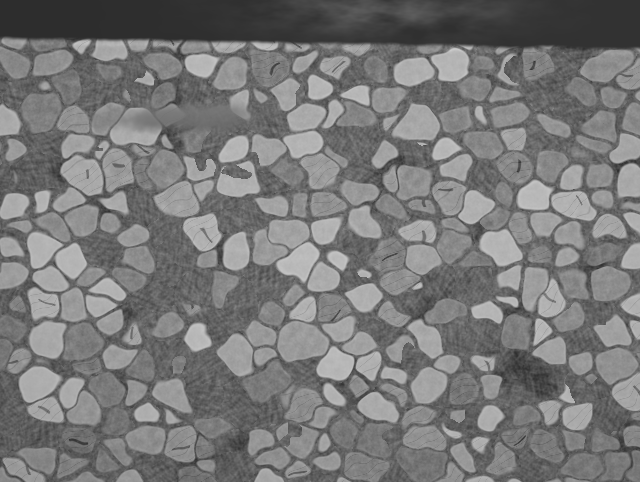
This texture is drawn by a Shadertoy shader. Its source:

```glsl
// Grey micrograph of a polished metal section: pale grains in a dark etched matrix below a black mount.

struct Grain {
    vec2 id;      // random pair of the grain
    vec2 local;   // position relative to the grain seed
    float edge;   // rounded distance to the border, in cells
};

vec2 hash2(vec2 c) {
    vec3 q = fract(c.xyx * vec3(0.1031, 0.1030, 0.0973));
    q += dot(q, q.yzx + 33.33);
    return fract((q.xx + q.yz) * q.zy);
}

float corner(vec2 cell, vec2 f, vec2 o) {
    return dot(hash2(cell + o + 200.0) * 2.0 - 1.0, f - o);
}

float gradientNoise(vec2 p) {
    vec2 cell = floor(p), f = p - cell;
    vec2 u = f * f * f * (f * (f * 6.0 - 15.0) + 10.0);
    return mix(mix(corner(cell, f, vec2(0, 0)), corner(cell, f, vec2(1, 0)), u.x),
               mix(corner(cell, f, vec2(0, 1)), corner(cell, f, vec2(1, 1)), u.x), u.y);
}

float fbm(vec2 p) {
    float sum = 0.0, amp = 1.0;
    for (int i = 0; i < 4; i++) {
        sum += amp * gradientNoise(p);
        p = mat2(1.6, 1.2, -1.2, 1.6) * p + 7.3;
        amp *= 0.55;
    }
    return sum;
}

vec2 rotate(vec2 p, float a) {
    return vec2(cos(a) * p.x + sin(a) * p.y, cos(a) * p.y - sin(a) * p.x);
}

// Seed offset in xy, weighted squared distance in z
vec3 seed(vec2 cell, vec2 p) {
    vec2 r = cell + 0.08 + 0.84 * hash2(cell + 40.0) - p;
    float weight = hash2(cell + 90.0).x;
    return vec3(r, dot(r, r) - 0.42 * weight * weight);
}

// Weighted Voronoi cells give grains of mixed size with straight facets
Grain findGrain(vec2 p) {
    vec2 base = floor(p), home = base;
    vec3 best = vec3(0.0, 0.0, 99.0);
    for (int k = 0; k < 25; k++) {
        vec2 cell = base + vec2(k % 5 - 2, k / 5 - 2);
        vec3 s = seed(cell, p);
        if (s.z < best.z) { best = s; home = cell; }
    }
    float sum = 0.0;
    for (int k = 0; k < 25; k++) {
        vec2 cell = base + vec2(k % 5 - 2, k / 5 - 2);
        if (cell == home) continue;
        vec3 s = seed(cell, p);
        float d = (s.z - best.z) / (2.0 * length(s.xy - best.xy) + 0.001);
        sum += exp2(-20.0 * d);
    }
    return Grain(hash2(home + 140.0), -best.xy, -log2(sum + 1e-6) / 20.0);
}

// Etched needles crossing at an angle set by the grain
float needles(vec2 p, float angle) {
    vec2 a = rotate(p, angle), b = rotate(p, angle + 1.2);
    return gradientNoise(a * vec2(45.0, 150.0)) + gradientNoise(b * vec2(40.0, 130.0) + 9.0)
         + 0.6 * gradientNoise(p * 210.0);
}

void mainImage(out vec4 fragColor, in vec2 fragCoord) {
    vec2 uv = fragCoord / iResolution.xy;
    vec2 p = fragCoord / iResolution.y;
    float pixel = 1.0 / iResolution.y;

    // Grains, slightly wider than tall, with wavering borders
    vec2 warp = vec2(gradientNoise(p * 24.0), gradientNoise(p * 24.0 + 50.0));
    Grain g = findGrain(p * vec2(15.5, 18.0) + 0.35 * warp);
    float cluster = fbm(p * 4.5);
    float soft = max(0.04, 20.0 * pixel);

    // Dark matrix
    float matrix = 0.385 + 0.12 * needles(p, 6.3 * g.id.y) + 0.05 * fbm(p * 14.0);
    matrix -= 0.13 * smoothstep(0.15, 0.6, fbm(p * 7.0 + 20.0));

    // Pale grains, the greyer ones more mottled
    float shade = mix(0.46, 0.71, g.id.y);
    float mottle = mix(0.10, 0.025, g.id.y);
    float pale = shade + mottle * (fbm(p * 55.0) + 0.5 * gradientNoise(p * 190.0));

    // Polishing scratches and dark rods inside a few grains
    vec2 q = rotate(g.local, 0.35 + 0.5 * g.id.y);
    float scratch = 1.0 - smoothstep(0.0, 0.09, abs(fract(q.y * 3.5) - 0.5));
    pale -= 0.07 * scratch * step(0.8, g.id.x);
    vec2 rod = abs(rotate(g.local, 6.3 * g.id.y)) - vec2(0.22, 0.015);
    float rodDistance = length(max(rod, 0.0));
    pale -= 0.22 * (1.0 - smoothstep(0.0, soft, rodDistance)) * step(0.92, g.id.x);

    float gap = 0.025 + 0.13 * pow(fract(g.id.x * 7.0 + g.id.y * 3.0), 2.0);
    float isPale = step(0.22, g.id.x + 0.25 * cluster);
    float cover = isPale * smoothstep(gap - soft, gap + soft, g.edge);
    float rim = isPale * exp(-pow((g.edge - gap - 0.05) / 0.04, 2.0));
    float grey = mix(matrix, pale, cover) + 0.025 * rim;

    // Blurred smear near the upper left
    vec2 smear = (p - vec2(0.38 + 0.02 * warp.x, 0.755)) / vec2(0.17, 0.032);
    float smearMask = 1.0 - smoothstep(0.4, 1.2, length(smear) + 0.4 * fbm(p * 12.0));
    grey = mix(grey, 0.43 + 0.05 * smear.y, 0.85 * smearMask);

    // Uneven lamp light
    vec2 away = uv - vec2(0.55, 0.6);
    grey *= 1.05 - 0.24 * dot(away, away);

    // Black mount with faint smoke
    float surface = 0.921 - 0.022 * uv.x + 0.007 * fbm(vec2(p.x * 9.0, 3.0));
    vec2 plume = (uv - vec2(0.60, 0.985)) / vec2(0.19, 0.06);
    float smoke = exp(-dot(plume, plume)) * (0.5 + 0.9 * fbm(p * vec2(9.0, 22.0)));
    float mount = 0.175 + 0.02 * uv.x + 0.2 * max(smoke, 0.0);
    float isMount = smoothstep(-0.005, 0.005, p.y - surface);
    grey += 0.05 * exp(-pow((p.y - surface + 0.009) / 0.005, 2.0));
    grey = mix(grey, mount, isMount);

    fragColor = vec4(vec3(clamp(grey, 0.0, 1.0)), 1.0);
}
```
